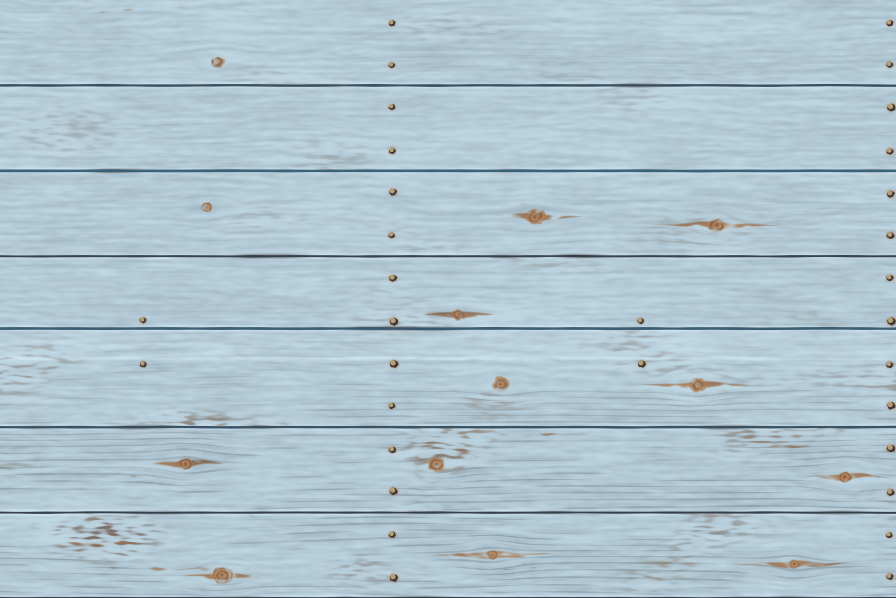
Write a WebGL 1 fragment shader that draws this texture.

```glsl
precision highp float;
// Weathered pale blue planks: seven horizontal boards with dark seams and rows of nails.
// Stretched gradient noise makes grain and chipped paint; hashed cells scatter the knots.
// Wear grows towards the lower boards.
uniform vec2 u_resolution;

#define BOARDS 7.0
#define SEAM_SHIFT 0.022
#define SEAM_WIDTH 0.0017
#define NAIL_ROWS 14.0
#define NAIL_PITCH 0.832
#define NAIL_X 0.657
#define NAIL_RADIUS 0.0065
#define KNOT_CHANCE 0.68
#define PAINT_LIGHT vec3(0.745, 0.835, 0.885)
#define PAINT_SHADE vec3(0.61, 0.70, 0.745)
#define BARE_WOOD vec3(0.73, 0.51, 0.31)
#define DARK_WOOD vec3(0.33, 0.27, 0.26)

vec2 hash2(vec2 c) {
  vec3 q = fract(c.xyx * vec3(0.1031, 0.1030, 0.0973));
  q += dot(q, q.yzx + 33.33);
  return fract((q.xx + q.yz) * q.zy);
}

float corner(vec2 cell, vec2 f, vec2 o) {
  return dot(hash2(cell + o) * 2.0 - 1.0, f - o);
}

// Gradient noise, roughly -1 to 1
float noise(vec2 p) {
  vec2 c = floor(p), f = p - c;
  vec2 u = f * f * f * (f * (f * 6.0 - 15.0) + 10.0);
  float a = mix(corner(c, f, vec2(0.0)), corner(c, f, vec2(1.0, 0.0)), u.x);
  float b = mix(corner(c, f, vec2(0.0, 1.0)), corner(c, f, vec2(1.0)), u.x);
  return 1.5 * mix(a, b, u.y);
}

// Board index (x), signed distance to the nearest seam (y), index of that seam (z)
vec3 findBoard(float y) {
  vec3 board = vec3(0.0, 1.0, 0.0);
  for (int i = 1; i <= 7; i++) {
    float k = float(i);
    float d = y - k / BOARDS + (i == 4 ? SEAM_SHIFT : 0.0);
    board.x += step(0.0, d);
    if (abs(d) < abs(board.y)) board.yz = vec2(d, k);
  }
  return board;
}

void main() {
  // Height units, y measured down from the top
  vec2 p = vec2(gl_FragCoord.x, u_resolution.y - gl_FragCoord.y) / u_resolution.y;
  float px = 1.0 / u_resolution.y;
  vec3 info = findBoard(p.y + 0.0007 * noise(vec2(p.x * 9.0, floor(p.y * BOARDS + 0.5))));
  float board = info.x;
  vec2 grainPos = p + board * vec2(3.7, 5.3) + vec2(20.0);
  grainPos.y += 0.006 * noise(grainPos * vec2(3.0, 9.0));

  // Knots: three cells per board, each bending the grain around it
  float knot = 0.0, rings = 0.0, tail = 0.0;
  for (int j = 0; j < 3; j++) {
    vec2 id = vec2(float(j) + 7.0, board + 11.0);
    vec2 place = hash2(id), kind = hash2(id + 41.0);
    float present = step(kind.x, KNOT_CHANCE);
    vec2 q = p - vec2((float(j) + 0.12 + 0.76 * place.x) * 0.5,
                      (board + 0.28 + 0.46 * place.y) / BOARDS);
    float radius = 0.008 + 0.009 * hash2(id + 83.0).x;
    grainPos.y -= present * 0.65 * q.y * exp(-dot(q * vec2(22.0, 38.0), q * vec2(22.0, 38.0)));
    float d = length(q * vec2(0.9, 1.1)) + 0.003 * noise(q * 110.0 + id);
    float mask = present * (1.0 - smoothstep(radius - 0.003, radius + px, d));
    knot = max(knot, mask);
    rings += mask * (0.5 + 0.5 * sin(d * 900.0 + 3.0 * kind.x));
    float reach = 0.03 + 0.11 * kind.y;
    float width = 0.008 * (1.0 - abs(q.x) / reach) * step(0.4, kind.y);
    float line = abs(q.y + 0.005 * noise(vec2(q.x * 16.0, id.y)));
    tail = max(tail, present * smoothstep(0.0, 0.004, width - line));
  }

  // Painted grain
  float fine = noise(grainPos * vec2(9.0, 120.0));
  float fibre = noise(grainPos * vec2(38.0, 165.0));
  float broad = noise(grainPos * vec2(1.8, 14.0));
  float wear = 0.2 + 0.8 * smoothstep(0.5, 0.8, p.y);
  float tone = 0.27 + 0.40 * fine + 0.25 * fibre + 0.22 * broad + 0.08 * wear;
  vec3 color = mix(PAINT_LIGHT, PAINT_SHADE, clamp(tone, 0.0, 1.0));
  float contour = sin(grainPos.y * 560.0 + 4.0 * broad);
  color *= 1.0 - 0.13 * wear * smoothstep(0.55, 1.0, contour) * smoothstep(-0.2, 0.4, broad + fine);

  // Pale lip milled along the wider board
  float lip = step(3.5, board) * step(board, 4.5);
  color += lip * (0.02 * (1.0 - smoothstep(0.598, 0.601, p.y))
         + 0.05 * (1.0 - smoothstep(0.001, 0.004, abs(p.y - 0.6))));

  // Rubbed patches, long bare streaks and knots
  float patchy = smoothstep(0.12, 0.6, noise(p * vec2(4.0, 10.0) + board * 2.3 + 5.0));
  float scuff = patchy * wear * smoothstep(-0.05, 0.55, fine * 0.6 + fibre);
  color = mix(color, mix(DARK_WOOD, BARE_WOOD, 0.45 + 0.35 * broad), 0.75 * scuff);
  float streakField = noise(grainPos * vec2(3.2, 42.0)) + 0.3 * fibre;
  float streak = smoothstep(0.0, 0.2, streakField - 0.82 + 0.15 * wear);
  float bare = max(0.75 * streak, tail * smoothstep(-0.6, 0.1, fibre + 0.4 * fine));
  color = mix(color, mix(BARE_WOOD, DARK_WOOD, 0.3 + 0.4 * fine), clamp(bare, 0.0, 1.0) * 0.85);
  float chips = smoothstep(-0.6, 0.2, noise(p * 85.0));
  color = mix(color, mix(BARE_WOOD, DARK_WOOD, 0.55 * clamp(rings, 0.0, 1.0)), knot * (0.3 + 0.6 * chips));

  // Seams: bright worn edge, stain and uneven dark gap
  float gap = abs(info.y);
  float seamKind = hash2(vec2(info.z, 5.0)).x;
  color += 0.05 * (1.0 - smoothstep(0.003, 0.008, gap));
  float stain = smoothstep(0.1, 0.7, noise(vec2(p.x * 8.0, info.z * 3.1)));
  color = mix(color, DARK_WOOD, 0.45 * stain * (1.0 - smoothstep(0.002, 0.006, gap)));
  float seamWidth = SEAM_WIDTH * (0.85 + 0.4 * seamKind + 0.3 * noise(vec2(p.x * 20.0, info.z)));
  vec3 seamColor = mix(vec3(0.16, 0.19, 0.23), vec3(0.20, 0.36, 0.45), seamKind);
  color = mix(color, seamColor, 0.92 * (1.0 - smoothstep(seamWidth - px * 0.5, seamWidth + px * 0.7, gap)));

  // Nails: the two middle rows carry twice as many
  float row = floor(p.y * NAIL_ROWS);
  float pitch = NAIL_PITCH * (abs(row - 7.5) < 1.0 ? 0.5 : 1.0);
  float column = floor((p.x - NAIL_X) / pitch + 0.5);
  vec2 jitter = hash2(vec2(column + 9.0, row + 3.0)) - 0.5;
  vec2 n = p - vec2(NAIL_X + column * pitch, (row + 0.52) / NAIL_ROWS) - 0.004 * jitter;
  float nail = length(n * vec2(1.0, 1.12)) + 0.0012 * noise(n * 200.0 + row);
  float size = NAIL_RADIUS * (1.0 + 0.3 * jitter.x);
  color = mix(color, BARE_WOOD, 0.3 * (1.0 - smoothstep(size, size * 1.7, nail)));
  color = mix(color, DARK_WOOD * 0.8, 1.0 - smoothstep(size - px, size + px * 0.5, nail));
  float shine = length(n + size * vec2(0.22, 0.28));
  color = mix(color, vec3(0.76, 0.67, 0.48), 0.9 * (1.0 - smoothstep(size * 0.45, size * 0.75, shine)));
  gl_FragColor = vec4(clamp(color, 0.0, 1.0), 1.0);
}
```
